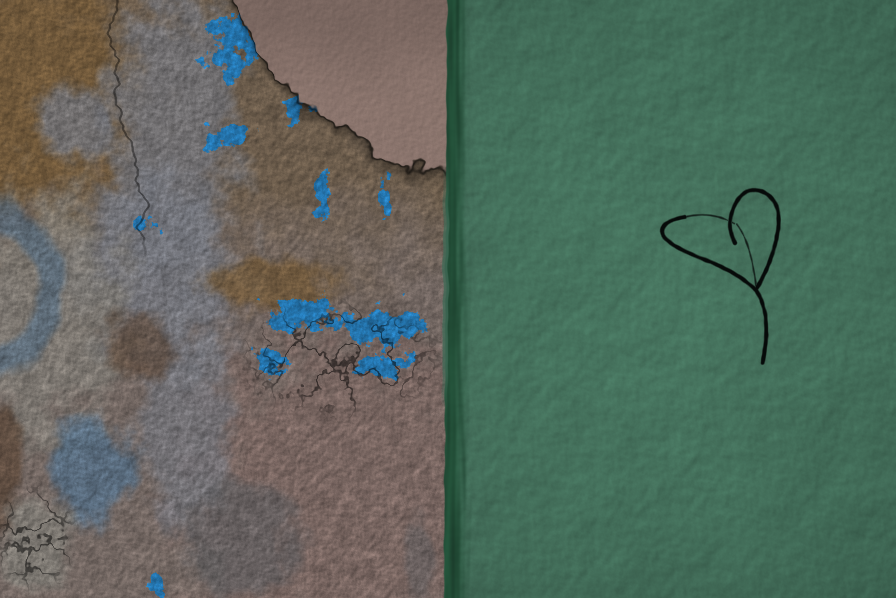
A Shadertoy shader for this texture:

```glsl
const vec3 GREEN = vec3(.265, .435, .355);
const vec3 DARK_GREEN = vec3(.11, .28, .19);
const vec3 MAUVE = vec3(.45, .405, .385);
const vec3 PINK = vec3(.47, .395, .375);
const vec3 GREY = vec3(.445, .455, .485);
const vec3 PALE = vec3(.49, .475, .45);
const vec3 OCHRE = vec3(.44, .34, .21);
const vec3 BROWN = vec3(.42, .36, .295);
const vec3 RUST = vec3(.34, .26, .2);
const vec3 SLATE = vec3(.36, .36, .37);
const vec3 BLUE = vec3(.14, .45, .67);
const vec3 FADED = vec3(.31, .42, .52);
const vec3 PLASTER = vec3(.54, .455, .425);
const vec3 INK = vec3(.025, .04, .035);
const float JOINT = .745, BOLD_WIDTH = .0032, THIN_WIDTH = .0013;

// Blue paint clusters: centre, radius
const vec4 PAINT[11] = vec4[11](
    vec4(.39, .92, .045, .06), vec4(.375, .77, .04, .025), vec4(.537, .67, .015, .045),
    vec4(.643, .67, .012, .045), vec4(.505, .475, .065, .032), vec4(.64, .452, .075, .045),
    vec4(.45, .395, .026, .03), vec4(.63, .385, .05, .02), vec4(.245, .628, .03, .018),
    vec4(.505, .82, .03, .025), vec4(.262, .02, .02, .025));

// Two chains of curves, nine points each
const vec2 STROKE[18] = vec2[18](
    vec2(1.145, .637), vec2(1.098, .628), vec2(1.109, .606), vec2(1.12, .588), vec2(1.18, .565),
    vec2(1.235, .544), vec2(1.265, .514), vec2(1.292, .47), vec2(1.275, .393),
    vec2(1.229, .594), vec2(1.215, .622), vec2(1.224, .645), vec2(1.24, .692), vec2(1.274, .68),
    vec2(1.305, .667), vec2(1.302, .625), vec2(1.298, .575), vec2(1.265, .517));

vec2 gradientAt(vec2 cell) {
    float a = 6.2832 * fract(sin(dot(cell, vec2(127.1, 311.7))) * 43758.5);
    return vec2(cos(a), sin(a));
}

float noise(vec2 p) {
    vec2 i = floor(p), f = p - i, u = f * f * (3. - 2. * f), e = vec2(1, 0);
    float low = mix(dot(gradientAt(i), f), dot(gradientAt(i + e), f - e), u.x);
    float high = mix(dot(gradientAt(i + e.yx), f - e.yx), dot(gradientAt(i + 1.), f - 1.), u.x);
    return 1.4 * mix(low, high, u.y);
}

float fbm(vec2 p) {
    float sum = 0., gain = .55;
    for (int i = 0; i < 4; i++) {
        sum += gain * noise(p);
        p = mat2(1.6, 1.2, -1.2, 1.6) * p + 7.3;
        gain *= .55;
    }
    return sum;
}

// Surface slope lit from the upper left
float relief(vec2 p) {
    return fbm(p) - fbm(p + vec2(-.25, .3));
}

float below(float edge, float soft, float x) {
    return 1. - smoothstep(edge, soft, x);
}

float oval(vec2 p, vec4 area) {
    return length((p - area.xy) / area.zw);
}

void stain(inout vec3 col, vec2 p, vec4 area, vec3 tint, float strength) {
    float d = oval(p, area) + .55 * fbm(p * 16. + area.xy * 9.);
    col = mix(col, tint, strength * below(.65, 1.2, d));
}

float bezier(vec2 p, vec2 a, vec2 b, vec2 c) {
    float best = 9.;
    vec2 from = a;
    for (int i = 1; i <= 12; i++) {
        float t = float(i) / 12.;
        vec2 to = mix(mix(a, b, t), mix(b, c, t), t), v = to - from, w = p - from;
        best = min(best, length(w - v * clamp(dot(w, v) / dot(v, v), 0., 1.)));
        from = to;
    }
    return best;
}

vec3 oldWall(vec2 p) {
    vec3 col = mix(MAUVE, BROWN, smoothstep(.45, .75, p.y + .2 * fbm(p * 6.)));
    // Broad stains
    stain(col, p, vec4(.58, .18, .28, .27), PINK, .9);
    stain(col, p, vec4(.07, .84, .17, .21), OCHRE, .8);
    stain(col, p, vec4(.13, .8, .07, .07), GREY, .8);
    stain(col, p, vec4(.29, .79, .11, .26), GREY, .75);
    stain(col, p, vec4(.26, .54, .15, .16), GREY, .85);
    stain(col, p, vec4(.31, .28, .08, .17), GREY, .7);
    stain(col, p, vec4(.08, .47, .14, .22), PALE, .8);
    stain(col, p, vec4(.46, .52, .11, .05), OCHRE, .75);
    stain(col, p, vec4(.23, .42, .06, .06), RUST, .65);
    stain(col, p, vec4(.4, .1, .1, .1), SLATE, .65);
    stain(col, p, vec4(0, .23, .035, .12), RUST, .7);
    stain(col, p, vec4(.155, .21, .08, .09), FADED, .75);
    stain(col, p, vec4(.7, .06, .025, .09), SLATE, .5);
    stain(col, p, vec4(.06, .09, .07, .08), PALE, .9);
    float ring = abs(length(p - vec2(-.05, .52)) - .135 + .02 * fbm(p * 12.));
    col = mix(col, FADED * .95, .6 * below(.012, .035, ring));
    // Mottling and flaked paint
    float chip = fbm(p * 34.), grit = fbm(p * 75. + 4.), cover = 0.;
    col *= 1. + .17 * chip + .16 * grit;
    for (int i = 0; i < 11; i++) cover = max(cover, below(.3, 1.6, oval(p, PAINT[i])));
    float paint = .65 * cover + .75 * chip + .25 * grit;
    col = mix(col, BLUE * (1. + .3 * grit), smoothstep(.4, .47, paint) * step(.01, cover));
    // Peeling plates and a hairline crack
    float peel = min(oval(p, vec4(.57, .4, .17, .1)), oval(p, vec4(.06, .1, .07, .09)));
    col *= 1. - .5 * below(.5, 1.2, peel) * below(.015, .06, abs(fbm(p * 17. + 2.)));
    float crack = p.x - .215 - .03 * sin(p.y * 11. + 1.) - .035 * fbm(vec2(p.y * 14., 3));
    col *= 1. - .4 * below(.0008, .003, abs(crack)) * smoothstep(.55, .62, p.y);
    // Smooth plaster with a broken lower edge
    float border = max(1. - 1.9 * (p.x - .39), max(.845 - .75 * (p.x - .49), .722));
    float d = p.y - border + .035 * fbm(p * 15.) + .008 * noise(p * 65.);
    float skin = smoothstep(0., .005, d);
    col *= 1. - .3 * smoothstep(-.03, 0., d);
    col = mix(col, PLASTER * (1. + .05 * fbm(p * 9.) - .12 * smoothstep(.8, 1., p.y)), skin);
    col *= 1. - .5 * exp(-d * d * 1e5);
    return col * (1. + mix(.26, .1, skin) * relief(p * 95.));
}

float heartInk(vec2 p, float px) {
    float bold = 9., dry = .001 * noise(p * 85.);
    for (int i = 0; i < 8; i++) {
        int k = 2 * i + i / 4;
        bold = min(bold, bezier(p, STROKE[k], STROKE[k + 1], STROKE[k + 2]));
    }
    float thin = min(bezier(p, vec2(1.228, .626), vec2(1.19, .648), STROKE[0]),
        bezier(p, vec2(1.232, .625), vec2(1.256, .595), STROKE[17]));
    return max(below(-px, px, bold - BOLD_WIDTH - dry), .8 * below(-px, px, thin - THIN_WIDTH - dry));
}

vec3 greenWall(vec2 p, float px) {
    vec2 q = p - vec2(1.05, .52);
    vec3 col = GREEN * (1. + .05 * fbm(p * 4.)) * (1.04 - .35 * dot(q, q));
    col *= 1. + .12 * relief(p * 55.) + .07 * relief(p * 14.);
    // Brushed dark border beside the joint
    float streak = noise(p * vec2(130, 7));
    float shade = below(.012, .045, p.x - JOINT + .009 * streak);
    col = mix(col, DARK_GREEN * (1. + .25 * streak), .85 * shade);
    if (abs(p.x - 1.2) < .13 && abs(p.y - .54) < .17) col = mix(col, INK, heartInk(p, px));
    return col;
}

void mainImage(out vec4 fragColor, in vec2 fragCoord) {
    vec2 p = fragCoord / iResolution.y;
    float px = 1. / iResolution.y;
    float x = p.x - JOINT - .005 * (p.y - .5) - .003 * noise(vec2(p.y * 28., 1));
    vec3 col = mix(oldWall(p), greenWall(p, px), smoothstep(-px, px, x));
    // Lighter paint lip on the joint
    float lip = below(.003, .006, abs(x)) * smoothstep(.3, .4, p.y) * below(.6, .75, p.y);
    fragColor = vec4(mix(col, GREEN * .95, .8 * lip), 1);
}
```
